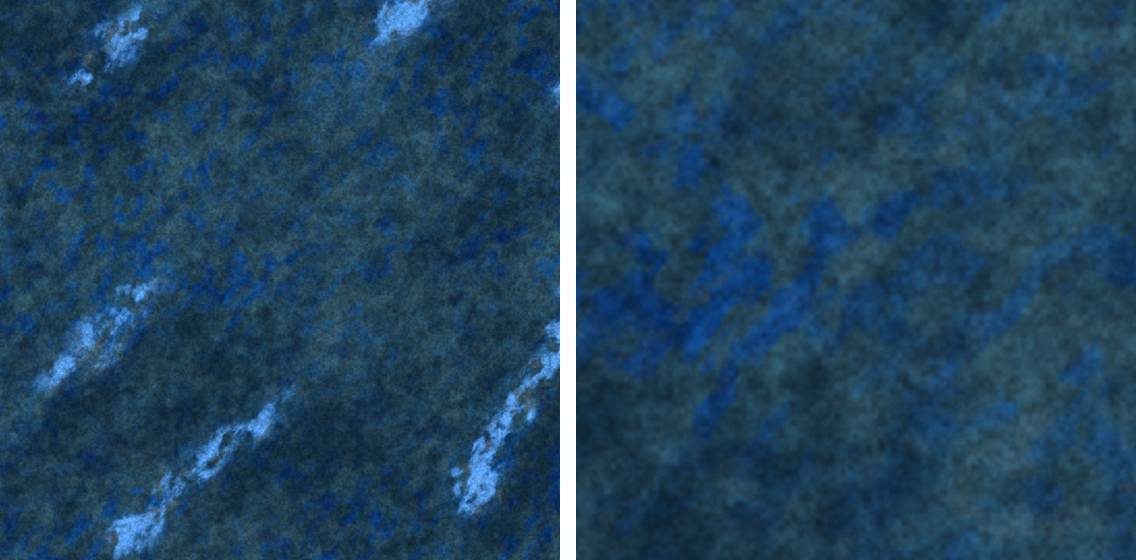
Left: the whole. Right: its middle third, enlarged.
Write a WebGL 1 fragment shader that draws this texture.

```glsl
precision highp float;

uniform vec2 u_resolution;

float hash(vec2 p) {
  vec3 h = fract(vec3(p.xyx) * 0.1031);
  h += dot(h, h.yzx + 33.33);
  return fract((h.x + h.y) * h.z);
}

float noise(vec2 p) {
  vec2 i = floor(p);
  vec2 f = fract(p);
  f = f * f * f * (f * (f * 6.0 - 15.0) + 10.0);
  return mix(mix(hash(i), hash(i + vec2(1.0, 0.0)), f.x),
             mix(hash(i + vec2(0.0, 1.0)), hash(i + vec2(1.0, 1.0)), f.x), f.y);
}

// Layered noise, turned at each octave, centred on 0.5
float fbm(vec2 p) {
  float sum = 0.0;
  float weight = 0.516;
  for (int i = 0; i < 5; i++) {
    sum += weight * noise(p);
    p = mat2(1.6, 1.2, -1.2, 1.6) * p + 17.3;
    weight *= 0.5;
  }
  return sum;
}

// Position across (x) and along (y) the veins
vec2 veinSpace(vec2 p) {
  return vec2(dot(p, vec2(0.79, -0.61)), dot(p, vec2(0.61, 0.79))) + 5.0;
}

void main() {
  vec2 p = gl_FragCoord.xy / min(u_resolution.x, u_resolution.y);

  // Broad warp for folds and veins, slight warp for specks
  vec2 warp = vec2(fbm(p * 4.0 + 3.0), fbm(p * 4.0 + 41.0)) - 0.5;
  vec2 fine = vec2(fbm(p * 24.0 + 60.0), fbm(p * 24.0 + 85.0)) - 0.5;
  vec2 s = veinSpace(p + 0.14 * warp + 0.02 * fine);
  vec2 t = veinSpace(p + 0.03 * warp + 0.012 * fine);

  // Broken diagonal veins, each shaded on its lower right side
  float lane = s.x * 3.3 + 0.5 * noise(s * 2.3);
  float offset = fract(lane) - 0.5;
  float gate = smoothstep(0.36, 0.7, noise(vec2(floor(lane) * 7.0 + 2.5, s.y * 4.6)));
  float vein = gate * exp(-offset * offset * 55.0);
  float shade = exp(-pow((offset - 0.26) * 8.0, 2.0)) * (0.3 + 0.7 * gate);

  // Slate ground with soft folds
  float fold = fbm(s * vec2(6.0, 4.0) + 20.0);
  float mottle = fbm(t * vec2(48.0, 36.0) + 9.0);
  float light = 0.48 + 1.2 * (fold - 0.5) + 1.3 * (mottle - 0.5) - 0.35 * shade + 0.2 * vein;
  vec3 color = mix(vec3(0.07, 0.175, 0.25), vec3(0.18, 0.325, 0.39), clamp(light, 0.0, 1.0));

  // Deep blue pigment in clustered specks
  float cluster = smoothstep(0.3, 0.68, fbm(s * 6.0 + 70.0));
  float speck = smoothstep(0.46, 0.7, fbm(t * vec2(58.0, 36.0) + 31.0));
  vec3 pigment = mix(vec3(0.01, 0.14, 0.37), vec3(0.05, 0.29, 0.57), clamp(light, 0.0, 1.0));
  color = mix(color, pigment, speck * (0.22 + 0.63 * cluster));

  // Blue halo, ochre traces and pale flecks on the veins
  float grit = fbm(t * vec2(62.0, 40.0) + 53.0);
  float patches = fbm(t * vec2(24.0, 15.0) + 12.0);
  float halo = vein * smoothstep(0.32, 0.6, 0.5 * (grit + patches));
  color = mix(color, vec3(0.09, 0.35, 0.63), 0.75 * halo);
  float ochre = smoothstep(0.54, 0.7, fbm(t * 55.0 + 90.0));
  color = mix(color, vec3(0.37, 0.39, 0.38), ochre * (0.1 + 0.45 * vein));
  float fleck = smoothstep(0.47, 0.68, 0.55 * grit + 0.45 * patches + 0.16 * (vein - 0.4));
  color = mix(color, vec3(0.35, 0.62, 0.92), 0.95 * fleck * smoothstep(0.2, 0.7, vein));

  // Fine paper grain
  float grain = fbm(p * 130.0) - 0.5 + 0.5 * (noise(p * 270.0) - 0.5);
  color *= 1.0 + 0.5 * grain;

  gl_FragColor = vec4(color, 1.0);
}
```
